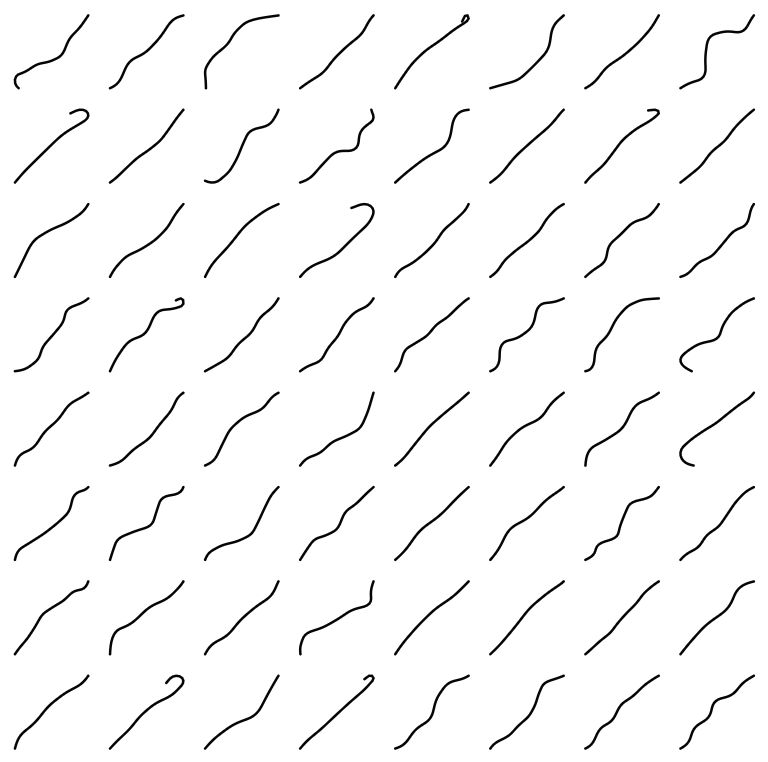
This pattern is drawn by a Shadertoy shader. Its source:

```glsl
// An 8 by 8 sheet of thin black strokes, each wandering from lower left to upper right.
// Every stroke is a short walk steered by smooth noise, sometimes curling at an end,
// then stretched to fill the same square box and drawn by distance to its segments.

const int STEPS = 40;

float hash(vec2 p) {
    vec3 q = fract(p.xyx * vec3(0.1031, 0.1030, 0.0973));
    q += dot(q, q.yzx + 33.33);
    return fract((q.x + q.y) * q.z);
}

// Smooth noise along the stroke, from -1 to 1
float wander(float x, vec2 seed) {
    float i = floor(x), f = fract(x);
    float a = hash(seed + vec2(i * 7.3, 41.0));
    float b = hash(seed + vec2((i + 1.0) * 7.3, 41.0));
    return 2.0 * mix(a, b, f * f * (3.0 - 2.0 * f)) - 1.0;
}

float segmentDistance(vec2 p, vec2 a, vec2 b) {
    vec2 ab = b - a;
    float h = clamp(dot(p - a, ab) / max(dot(ab, ab), 1e-9), 0.0, 1.0);
    return length(p - a - ab * h);
}

// Distance to the stroke of one cell, p measured from the lower left of its box
float strokeDistance(vec2 p, vec2 boxSize, vec2 seed) {
    float sway = mix(0.2, 0.9, hash(seed + 3.1));
    float bends = mix(4.0, 8.0, hash(seed + 9.7));

    // A few strokes curl at the start or at the end
    float startPick = hash(seed + 17.3);
    float startCurl = startPick < 0.06 ? 2.1 : (startPick > 0.95 ? -2.0 : 0.0);
    float endCurl = hash(seed + 25.9) > 0.88 ? mix(1.6, 3.4, hash(seed + 31.1)) : 0.0;
    float curlLength = mix(0.12, 0.25, hash(seed + 37.7));

    // Walk the path and track its bounds
    vec2 path[STEPS + 1];
    vec2 pen = vec2(0.0), low = pen, high = pen;
    path[0] = pen;
    for (int i = 1; i <= STEPS; i++) {
        float t = (float(i) - 0.5) / float(STEPS);
        float heading = 0.785 + sway * wander(t * bends, seed);
        heading += startCurl * (1.0 - smoothstep(0.0, curlLength, t));
        heading += endCurl * smoothstep(1.0 - curlLength, 0.97, t);
        pen += vec2(cos(heading), sin(heading));
        path[i] = pen;
        low = min(low, pen);
        high = max(high, pen);
    }

    // Fit the path to the box and find the nearest segment
    vec2 scale = boxSize / (high - low);
    float d = 1e3;
    for (int i = 0; i < STEPS; i++) {
        d = min(d, segmentDistance(p, (path[i] - low) * scale, (path[i + 1] - low) * scale));
    }
    return d;
}

void mainImage(out vec4 fragColor, in vec2 fragCoord) {
    // Lengths are in canvas heights
    vec2 canvas = vec2(iResolution.x / iResolution.y, 1.0);
    vec2 p = fragCoord / iResolution.y;

    // Grid of cells, each with a box centred in it
    vec2 pitch = 0.1238 * canvas;
    vec2 corner = vec2(0.0053, 0.0035) * canvas;
    vec2 cell = clamp(floor((p - corner) / pitch), 0.0, 7.0);
    vec2 boxSize = 0.771 * pitch;
    vec2 local = p - corner - cell * pitch - 0.5 * (pitch - boxSize);

    // Ink on white with a one pixel soft edge
    float d = strokeDistance(local, boxSize, cell * 3.7 + 11.0);
    float ink = clamp(0.5 + (0.00165 - d) * iResolution.y, 0.0, 1.0);
    fragColor = vec4(mix(vec3(1.0), vec3(0.02), ink), 1.0);
}
```
